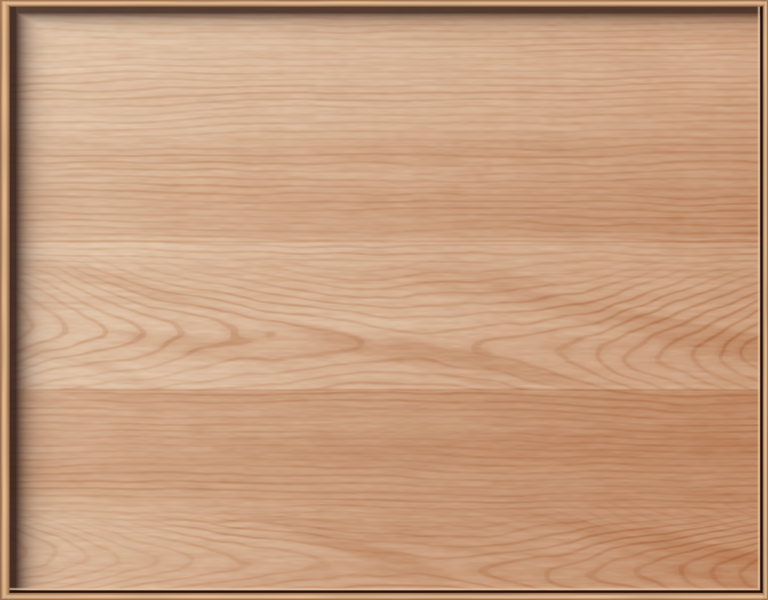
This texture is drawn by a WebGL 2 fragment shader. Its source:

```glsl
#version 300 es
precision highp float;
// A shallow wooden tray: pale planks with horizontal grain inside a thin rim.
// Growth rings are contours of a warped saddle field, fibres are stretched
// noise, and the rim and its inner shadow come from distances to the edges.

uniform vec2 u_resolution;
out vec4 fragColor;

float hash(vec2 p) {
    return fract(sin(dot(p, vec2(127.1, 311.7))) * 43758.5453);
}

float noise(vec2 p) {
    vec2 i = floor(p), f = fract(p);
    f = f * f * (3.0 - 2.0 * f);
    return mix(mix(hash(i), hash(i + vec2(1, 0)), f.x),
               mix(hash(i + vec2(0, 1)), hash(i + vec2(1, 1)), f.x), f.y);
}

float fbm(vec2 p) {
    float sum = 0.0, amp = 0.5;
    for (int i = 0; i < 4; i++) {
        sum += amp * noise(p);
        p = p * 2.03 + 17.3;
        amp *= 0.5;
    }
    return sum;
}

// Soft-edged interval from lo to hi
float band(float v, float lo, float hi, float softLo, float softHi) {
    return smoothstep(lo - softLo, lo + softLo, v) * (1.0 - smoothstep(hi - softHi, hi + softHi, v));
}

// One thin dark line per unit of the field, with a softer flank
float ringLine(float field, float width) {
    float aa = min(fwidth(field), 0.5);
    float d = abs(fract(field) - 0.5);
    float core = 1.0 - smoothstep(width, width + aa + 0.04, d);
    float flank = 1.0 - smoothstep(0.0, 0.4, d);
    return (0.65 * core + 0.35 * flank) * (1.0 - 0.6 * smoothstep(0.25, 0.5, aa));
}

// Arched rings: two families of arches facing each other across the centre
float archField(vec2 p, vec2 centre, float spread) {
    vec2 d = p - centre;
    d.y += 0.05 * (fbm(p * vec2(3.0, 5.0) + 4.0) - 0.5) + 0.03 * d.x;
    float rise = sqrt(d.y * d.y + 0.0009) - 0.03;
    return 20.0 * d.x * d.x - spread * rise + 2.6 * fbm(p * vec2(4.0, 9.0));
}

vec3 wood(vec2 p, vec2 uv) {
    // Plank zones
    float middleFigure = band(uv.y, 0.35, 0.545, 0.003, 0.05);
    float lowerFigure = 1.0 - smoothstep(0.10, 0.18, uv.y);
    float figure = max(middleFigure, lowerFigure);

    // Broad tone: pale at upper left, russet at lower right
    float tone = -0.01 + 0.42 * uv.x + 0.27 * (1.0 - uv.y);
    tone += 0.15 * band(uv.y, 0.598, 0.80, 0.003, 0.06) * (1.0 - 0.5 * smoothstep(0.62, 0.8, uv.y));
    tone += 0.17 * band(uv.y, 0.17, 0.349, 0.05, 0.004);
    tone -= 0.07 * middleFigure;
    tone += 0.16 * (noise(vec2(uv.x * 1.5, uv.y * 24.0)) - 0.5);
    tone += 0.10 * (fbm(p * vec2(3.0, 45.0)) - 0.47);

    // Straight and arched growth rings
    float wave = 3.2 * fbm(p * vec2(1.6, 6.0)) + 0.35 * noise(p * vec2(14.0, 40.0));
    float straight = ringLine(uv.y * 82.0 + wave, 0.06);
    straight *= 0.25 + 0.9 * noise(p * vec2(3.0, 38.0) + 9.0);
    float arches = mix(ringLine(archField(p, vec2(0.62, 0.43), 62.0), 0.04),
                       ringLine(archField(p, vec2(0.66, 0.05), 85.0), 0.04), lowerFigure);
    arches *= 0.35 + 0.8 * noise(p * vec2(5.0, 16.0) + 3.0);
    tone += mix(0.20 * straight, 0.27 * arches + 0.04 * straight, figure);

    // Reddish smudges that follow the arches
    float smudge = fbm(vec2(p.x * 4.0 + p.y * 9.0, p.y * 17.0 + p.x * 3.0) + 2.0);
    tone += 0.20 * figure * smoothstep(0.50, 0.72, smudge);

    // Fine fibres and short pores
    tone += 0.13 * (noise(p * vec2(24.0, 210.0)) - 0.5);
    tone += 0.08 * (noise(p * vec2(75.0, 260.0)) - 0.5);

    // Joints between planks, each with a pale lip
    float jitter = 0.002 * noise(vec2(uv.x * 9.0, 1.0));
    for (int i = 0; i < 2; i++) {
        float d = uv.y - (i == 0 ? 0.349 : 0.596) - jitter;
        tone += 0.16 * (1.0 - smoothstep(0.0005, 0.003, abs(d)));
        tone -= 0.09 * (1.0 - smoothstep(0.001, 0.004, abs(d - 0.005)));
    }
    return mix(vec3(0.895, 0.79, 0.685), vec3(0.70, 0.46, 0.31), clamp(tone, -0.12, 1.15));
}

void main() {
    vec2 p = gl_FragCoord.xy / u_resolution.y;
    vec2 uv = gl_FragCoord.xy / u_resolution;
    float right = u_resolution.x / u_resolution.y - p.x;
    float top = 1.0 - p.y;
    float px = 1.0 / u_resolution.y;
    vec3 shadow = vec3(0.17, 0.09, 0.07);
    vec3 color = wood(p, uv);

    // Shade along the left and top walls
    float leftShade = exp(-max(p.x - 0.026, 0.0) / 0.017);
    float topShade = 0.9 * exp(-max(top - 0.021, 0.0) / 0.010);
    color = mix(color, shadow, 0.85 * max(leftShade, topShade));

    // Lit lip, then dark gap, along the right and bottom walls
    float nearWall = min(right - 0.009, p.y - 0.012);
    color = mix(color, vec3(0.91, 0.77, 0.64), 0.7 * band(nearWall, 0.004, 0.008, px, px));
    color = mix(color, shadow * 0.7, 1.0 - smoothstep(0.004 - px, 0.004 + px, nearWall));

    // Rim with a rounded highlight and fine grain
    float rimDepth = min(min(p.x / 0.016, top / 0.011), min(right / 0.009, p.y / 0.012));
    float grain = noise(p * (min(p.x, right) < 0.016 ? vec2(300.0, 12.0) : vec2(12.0, 300.0)));
    vec3 rim = mix(vec3(0.62, 0.44, 0.31), vec3(0.87, 0.72, 0.56), band(rimDepth, 0.2, 0.75, 0.2, 0.25));
    rim *= 0.94 + 0.10 * grain;
    color = mix(rim, color, smoothstep(0.9, 1.1, rimDepth));

    fragColor = vec4(color, 1.0);
}
```
